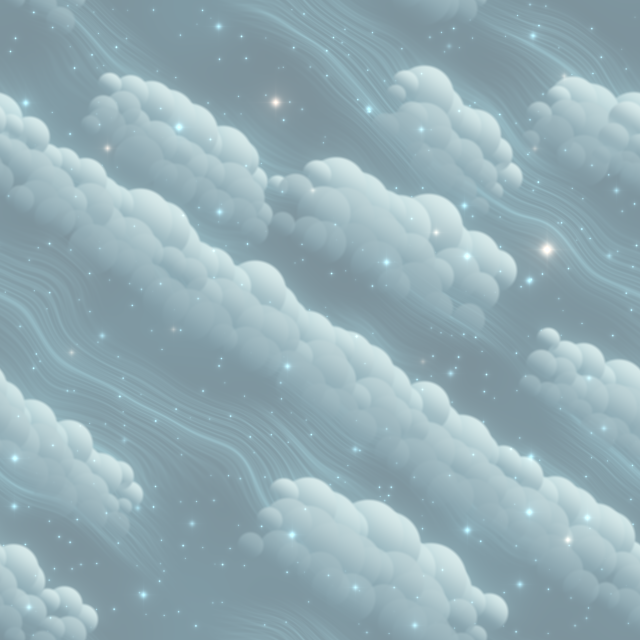
Write a Shadertoy shader that draws this pattern.

```glsl
const float TAU = 6.2831853;
const vec2 LIGHT = vec2(0.55, 0.835);
const vec3 CYAN = vec3(0.62, 0.92, 0.98);
const vec3 AMBER = vec3(1.0, 0.74, 0.6);

float hash(vec2 p) {
    vec3 q = fract(vec3(p.xyx) * vec3(0.1031, 0.103, 0.0973));
    q += dot(q, q.yzx + 33.33);
    return fract((q.x + q.y) * q.z);
}

vec2 gradientAt(vec2 cell, float period) {
    float a = TAU * hash(mod(cell, period) + 7.0 * period);
    return vec2(cos(a), sin(a));
}

// Gradient noise that repeats every `period` cells
float noise(vec2 p, float period) {
    vec2 i = floor(p), f = fract(p);
    vec2 u = f * f * f * (f * (f * 6.0 - 15.0) + 10.0);
    vec2 e = vec2(0.0, 1.0);
    float a = dot(gradientAt(i, period), f);
    float b = dot(gradientAt(i + e.yx, period), f - e.yx);
    float c = dot(gradientAt(i + e.xy, period), f - e.xy);
    float d = dot(gradientAt(i + e.yy, period), f - e.yy);
    return mix(mix(a, b, u.x), mix(c, d, u.x), u.y);
}

// Shortest offset on the repeating tile
vec2 wrapDelta(vec2 d) { return d - round(d); }

float strands(float s, float count, float sharpness) {
    return pow(0.5 + 0.5 * sin(TAU * count * s), sharpness);
}

// Diagonal streams of fine wavy lines
vec3 sky(vec2 p) {
    float swell = noise(p * 5.0, 5.0);
    float ripple = noise(p * 11.0 + 0.4, 11.0);
    float s = p.y + 0.75 * p.x + 0.075 * swell + 0.016 * ripple;
    float drift = noise(p * 4.0 + 0.3, 4.0);
    float mask = smoothstep(-0.3, 0.45, drift + 0.25 * sin(TAU * 4.0 * s));
    float fine = 0.45 * strands(s, 44.0, 3.0)
               + 0.4 * strands(s + 0.02 * drift, 72.0, 3.0)
               + 0.3 * strands(s - 0.03 * drift, 112.0, 2.0);
    float ribbon = strands(s + 0.03 * drift, 8.0, 18.0);
    float amount = mask * (0.22 + 0.4 * fine + 0.35 * ribbon);
    vec3 base = mix(vec3(0.485, 0.565, 0.6), vec3(0.5, 0.605, 0.645), 0.5 + swell);
    return mix(base, vec3(0.65, 0.82, 0.86), 0.75 * amount);
}

// One rounded lobe: bright crest, underside melting away
vec3 puff(vec3 col, vec2 d, float r, float level) {
    float dist = length(d) - r;
    float facing = dot(d, LIGHT) / r;
    float halo = exp(-max(dist, 0.0) / 0.014) * smoothstep(-0.2, 0.9, facing);
    col = mix(col, vec3(0.65, 0.81, 0.84), 0.17 * level * halo);
    vec3 body = mix(vec3(0.54, 0.65, 0.69), vec3(0.85, 0.92, 0.92),
                    level * smoothstep(-0.6, 1.0, facing));
    float cover = smoothstep(0.003, -0.003, dist) * smoothstep(-1.0, 0.15, facing);
    return mix(col, body, cover * mix(0.6, 1.0, level));
}

// Chain of lobes from a to b, with dimmer rows in front
vec3 cloudBank(vec3 col, vec2 p, vec2 a, vec2 b, float size, float seed) {
    int count = int(length(b - a) / (size * 0.85)) + 1;
    for (int row = 0; row < 3; row++) {
        float depth = float(row);
        for (int i = count; i >= 0; i--) {
            vec2 id = vec2(float(i) + 17.0 * depth, seed);
            float t = (float(i) + 0.5 * (hash(id + 3.1) - 0.5)) / float(count);
            float taper = mix(0.6, 1.0, smoothstep(0.0, 0.12, t) * smoothstep(1.0, 0.8, t));
            float r = size * taper * mix(0.65, 1.2, hash(id)) * (1.0 - 0.1 * depth);
            float shift = size * (0.5 * (hash(id + 8.7) - 0.5) - 0.85 * depth);
            vec2 center = mix(a, b, t) + LIGHT * shift;
            col = puff(col, wrapDelta(p - center), r, 1.0 - 0.33 * depth);
        }
    }
    return col;
}

// Core, soft glow and faint cross rays
float sparkle(vec2 d, float size) {
    float r = length(d) / size;
    vec2 q = abs(d) / size;
    float rays = exp(-q.x * 5.0 - q.y * 0.7) + exp(-q.y * 5.0 - q.x * 0.7);
    return exp(-r * r * 1.5) + 0.4 * exp(-r * 0.65) + 0.25 * rays;
}

// Jittered stars, one candidate per grid cell
float starField(vec2 p, float cells, float density, float size, float seed) {
    float sum = 0.0;
    for (int k = 0; k < 9; k++) {
        vec2 cell = floor(p * cells) + vec2(k % 3 - 1, k / 3 - 1);
        vec2 id = mod(cell, cells) + seed;
        vec2 jitter = 0.15 + 0.7 * vec2(hash(id + 11.0), hash(id + 29.0));
        float lit = step(hash(id), density) * mix(0.35, 1.0, hash(id + 47.0));
        sum += lit * sparkle(p - (cell + jitter) / cells, size * mix(0.6, 1.2, lit));
    }
    return sum;
}

void mainImage(out vec4 fragColor, in vec2 fragCoord) {
    vec2 p = fragCoord / iResolution.y;
    vec3 col = sky(p);
    col += 0.3 * CYAN * starField(p, 30.0, 0.45, 0.0016, 5.0);

    // Cloud banks
    col = cloudBank(col, p, vec2(0.64, 0.87), vec2(0.79, 0.735), 0.042, 3.0);
    col = cloudBank(col, p, vec2(0.87, 0.85), vec2(1.02, 0.79), 0.042, 5.0);
    col = cloudBank(col, p, vec2(0.18, 0.87), vec2(0.43, 0.70), 0.042, 8.0);
    col = cloudBank(col, p, vec2(0.49, 0.73), vec2(0.77, 0.575), 0.049, 13.0);
    col = cloudBank(col, p, vec2(-0.02, 0.82), vec2(1.13, 0.03), 0.043, 21.0);
    col = cloudBank(col, p, vec2(0.86, 0.46), vec2(1.21, 0.23), 0.038, 34.0);
    col = cloudBank(col, p, vec2(0.44, 0.225), vec2(0.77, 0.045), 0.049, 55.0);

    // Foreground stars
    col += 0.16 * CYAN * starField(p, 22.0, 0.3, 0.0018, 61.0);
    col += 0.3 * CYAN * starField(p, 8.0, 0.5, 0.0055, 83.0);
    col += 0.3 * AMBER * starField(p, 5.0, 0.5, 0.0055, 97.0);
    col += 0.4 * AMBER * sparkle(wrapDelta(p - vec2(0.855, 0.61)), 0.012);
    col += 0.35 * AMBER * sparkle(wrapDelta(p - vec2(0.431, 0.84)), 0.009);
    fragColor = vec4(min(col, 1.0), 1.0);
}
```
